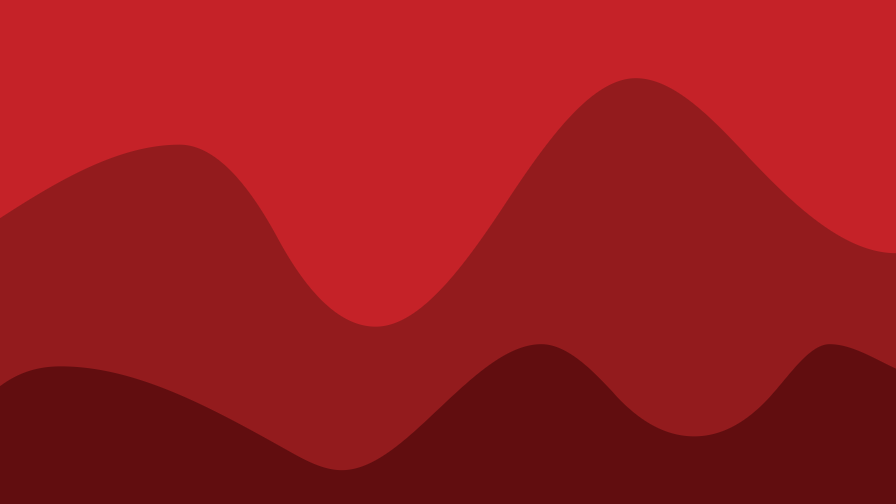
Reproduce this background procedurally as a Shadertoy shader.

```glsl
// Two flat, rolling ridges in deepening reds under a bright red sky.
// Each ridge is a smooth cubic Hermite curve through a few crests, flanks
// and valleys, with its edge softened by the distance to the curve.

#define GRID vec2(16.0, 9.0)
#define SKY_COLOR vec3(0.773, 0.133, 0.157)
#define BACK_COLOR vec3(0.576, 0.106, 0.114)
#define FRONT_COLOR vec3(0.380, 0.051, 0.059)
#define EDGE_PIXELS 1.0

const int BACK_COUNT = 8;
const int FRONT_COUNT = 11;

// Knots: x, height and slope, in grid units
const vec3 BACK_KNOTS[BACK_COUNT] = vec3[BACK_COUNT](
    vec3(0.0, 5.104, 0.65), vec3(3.208, 6.417, 0.0),
    vec3(4.958, 4.75, -1.85), vec3(6.708, 3.167, 0.0),
    vec3(9.031, 5.375, 1.52), vec3(11.354, 7.604, 0.0),
    vec3(13.333, 6.229, -1.07), vec3(16.0, 4.479, 0.0));

const vec3 FRONT_KNOTS[FRONT_COUNT] = vec3[FRONT_COUNT](
    vec3(0.0, 2.104, 0.75), vec3(1.083, 2.458, 0.0),
    vec3(5.208, 0.917, -0.56), vec3(6.104, 0.604, 0.0),
    vec3(8.021, 1.875, 0.93), vec3(9.667, 2.854, 0.0),
    vec3(10.979, 1.958, -1.1), vec3(12.396, 1.208, 0.0),
    vec3(13.75, 1.917, 1.1), vec3(14.813, 2.854, 0.0),
    vec3(16.0, 2.417, -0.46));

// Height and slope of the Hermite curve between two knots
vec2 hermite(float x, vec3 a, vec3 b) {
    float span = b.x - a.x;
    float t = (x - a.x) / span;
    float rise = b.y - a.y;
    float m0 = a.z * span;
    float m1 = b.z * span;
    float c2 = 3.0 * rise - 2.0 * m0 - m1;
    float c3 = m0 + m1 - 2.0 * rise;
    float height = a.y + t * (m0 + t * (c2 + t * c3));
    float slope = (m0 + t * (2.0 * c2 + 3.0 * t * c3)) / span;
    return vec2(height, slope);
}

vec2 backRidge(float x) {
    vec2 curve = vec2(0.0);
    for (int i = 0; i < BACK_COUNT - 1; i++) {
        if (x >= BACK_KNOTS[i].x) curve = hermite(x, BACK_KNOTS[i], BACK_KNOTS[i + 1]);
    }
    return curve;
}

vec2 frontRidge(float x) {
    vec2 curve = vec2(0.0);
    for (int i = 0; i < FRONT_COUNT - 1; i++) {
        if (x >= FRONT_KNOTS[i].x) curve = hermite(x, FRONT_KNOTS[i], FRONT_KNOTS[i + 1]);
    }
    return curve;
}

// Smooth coverage below a curve
float below(float y, vec2 curve, float softness) {
    float distanceInside = (curve.x - y) / sqrt(1.0 + curve.y * curve.y);
    return clamp(distanceInside / softness + 0.5, 0.0, 1.0);
}

void mainImage(out vec4 fragColor, in vec2 fragCoord) {
    vec2 p = fragCoord / iResolution.xy * GRID;
    float softness = EDGE_PIXELS * GRID.y / iResolution.y;

    // Layers from far to near
    vec3 color = SKY_COLOR;
    color = mix(color, BACK_COLOR, below(p.y, backRidge(p.x), softness));
    color = mix(color, FRONT_COLOR, below(p.y, frontRidge(p.x), softness));
    fragColor = vec4(color, 1.0);
}
```
